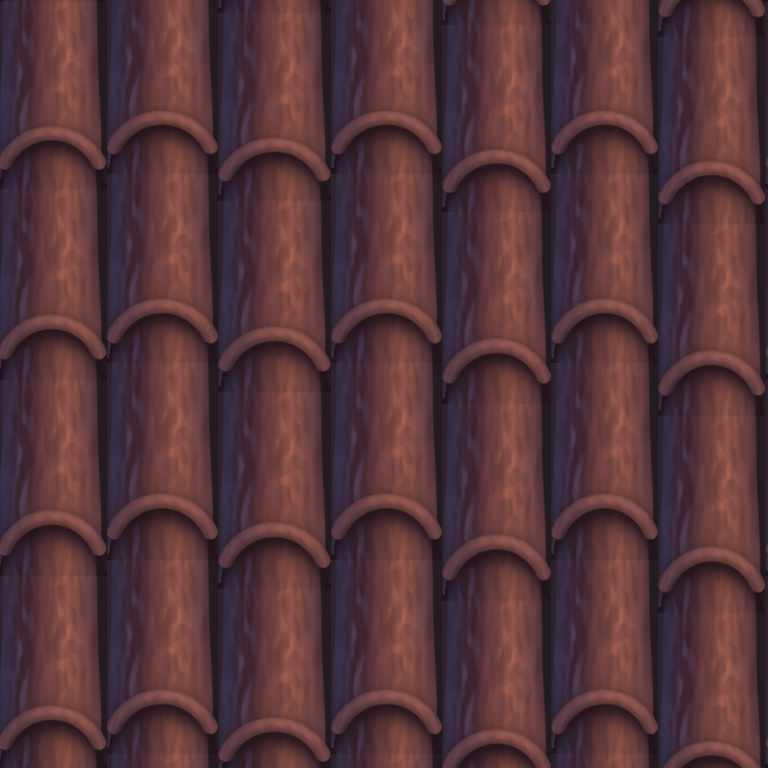
A three.js fragment shader for this pattern:

```glsl
varying vec2 vUv;

const float TAU = 6.2831853;
const float TILE_LENGTH = 1.75;  // in column widths
const float LIP_RADIUS = 0.474;
const float LIP_HALF = 0.068;

vec2 gradientAt(vec2 cell) {
  float h = fract(sin(dot(cell, vec2(127.1, 311.7))) * 4375.85);
  return vec2(cos(h * TAU), sin(h * TAU));
}

float gradientNoise(vec2 p) {
  vec2 i = floor(p), f = fract(p);
  vec2 k = f * f * f * (f * (f * 6.0 - 15.0) + 10.0);
  float low = mix(dot(gradientAt(i), f),
                  dot(gradientAt(i + vec2(1, 0)), f - vec2(1, 0)), k.x);
  float high = mix(dot(gradientAt(i + vec2(0, 1)), f - vec2(0, 1)),
                   dot(gradientAt(i + vec2(1, 1)), f - vec2(1, 1)), k.x);
  return mix(low, high, k.y);
}

float bump(float x, float center, float width) {
  float d = (x - center) / width;
  return exp(-d * d);
}

// Distance to the centre line of the arched lip; q is relative to the arc centre
float arcDistance(vec2 q) {
  vec2 end = vec2(0.907, 0.421);
  q.x = abs(q.x);
  return end.y * q.x > end.x * q.y ? length(q - end * LIP_RADIUS)
                                   : abs(length(q) - LIP_RADIUS);
}

// Clay barrel: t runs -1 to 1 across, s is the height above the tile's own lip
vec3 barrelColor(float t, float s) {
  vec3 c = mix(vec3(0.21, 0.18, 0.27), vec3(0.24, 0.135, 0.185), smoothstep(-0.95, -0.5, t));
  c = mix(c, vec3(0.41, 0.24, 0.24), smoothstep(-0.5, -0.05, t));
  c = mix(c, vec3(0.52, 0.305, 0.275), smoothstep(-0.05, 0.32, t));
  c = mix(c, vec3(0.43, 0.26, 0.26), smoothstep(0.4, 0.75, t));
  c = mix(c, vec3(0.31, 0.195, 0.225), smoothstep(0.75, 1.0, t));

  // Painted blotches: warm along the ridge, cool on the shaded flank
  vec2 warp = 0.05 * vec2(gradientNoise(vec2(t * 3.0, s * 7.0)),
                          gradientNoise(vec2(t * 4.0 + 9.0, s * 5.0)));
  vec2 p = vec2(t, s) + warp;
  float warm = smoothstep(-0.05, 0.3, gradientNoise(p * vec2(5.0, 6.5) + 3.7));
  float cool = smoothstep(-0.08, 0.3, gradientNoise(p * vec2(5.5, 4.0) + 21.3));
  float streak = gradientNoise(p * vec2(8.0, 3.0) + 40.5);
  c = mix(c, vec3(0.65, 0.375, 0.3), 0.7 * warm * bump(t, 0.36, 0.25) * smoothstep(1.6, 1.0, s));
  c = mix(c, vec3(0.29, 0.25, 0.35), 0.75 * cool * bump(t, -0.58, 0.2));
  c *= 1.0 + 0.2 * streak;

  // Redder bounce light toward the flared end
  return mix(c, vec3(0.43, 0.25, 0.25), 0.4 * smoothstep(0.45, 0.05, s) * smoothstep(-0.8, -0.1, t));
}

vec3 lipColor(float x, float across) {
  vec3 c = mix(vec3(0.35, 0.23, 0.27), vec3(0.5, 0.3, 0.285), smoothstep(-0.45, 0.05, x));
  c = mix(c, vec3(0.42, 0.255, 0.26), smoothstep(0.28, 0.48, x));
  c += vec3(0.07, 0.045, 0.03) * bump(x, 0.16, 0.17) * bump(across, 0.35, 0.4);
  c *= mix(0.72, 1.03, smoothstep(-1.0, 0.1, across));
  c *= 1.0 - 0.14 * smoothstep(0.5, 1.0, across);
  return c * (1.0 + 0.12 * gradientNoise(vec2(x * 12.0, across * 1.5)));
}

void main() {
  // Seven columns by four rows, with slightly uneven spacing
  float across = vUv.x * 7.0 - 0.03 * cos(TAU * (vUv.x - 0.6));
  float up = vUv.y * 4.0 - 0.01 - 0.018 * cos(TAU * (vUv.y - 0.58));
  float column = mod(floor(across), 7.0);
  float drop = mod(column, 2.0) > 0.5 ? -0.083 : 0.031 * column;
  float x = fract(across) - 0.5;
  float y = (fract(up + drop + 0.003) - 0.3) * TILE_LENGTH;

  // The arch separates the upper tile from the one emerging below it
  vec2 q = vec2(x, y + LIP_RADIUS);
  float arch = sqrt(max(LIP_RADIUS * LIP_RADIUS - x * x, 0.0)) - LIP_RADIUS;
  bool below = y < arch;
  float s = below ? y + TILE_LENGTH : y;

  // Barrel flares toward its lip and leaves a dark gap on the right
  float flare = smoothstep(0.85, -0.1, s);
  float halfWidth = 0.435 + 0.035 * flare - 0.015 * smoothstep(1.0, 1.6, s);
  float t = (x + 0.018) / halfWidth;
  vec3 gap = mix(vec3(0.17, 0.135, 0.18), vec3(0.14, 0.105, 0.125), smoothstep(-0.5, 0.4, x));
  float body = smoothstep(0.012, -0.012, (abs(t) - 1.0) * halfWidth);
  vec3 color = mix(gap, barrelColor(clamp(t, -1.0, 1.0), s), body);

  // Shadow cast beneath the lip, and faint contact shade above it
  float lip = arcDistance(q) - LIP_HALF;
  if (below) {
    float depth = max(arch - LIP_HALF - y, 0.0);
    color = mix(color, vec3(0.16, 0.09, 0.125), 0.9 * exp(-depth * depth * 55.0));
    color *= 1.0 - 0.2 * exp(-depth * 3.0);
  } else {
    color *= 1.0 - 0.16 * exp(-max(lip, 0.0) * 25.0);
  }

  float lipMask = smoothstep(0.011, -0.011, lip);
  color = mix(color, lipColor(x, (length(q) - LIP_RADIUS) / LIP_HALF), lipMask);
  gl_FragColor = vec4(color, 1.0);
}
```
